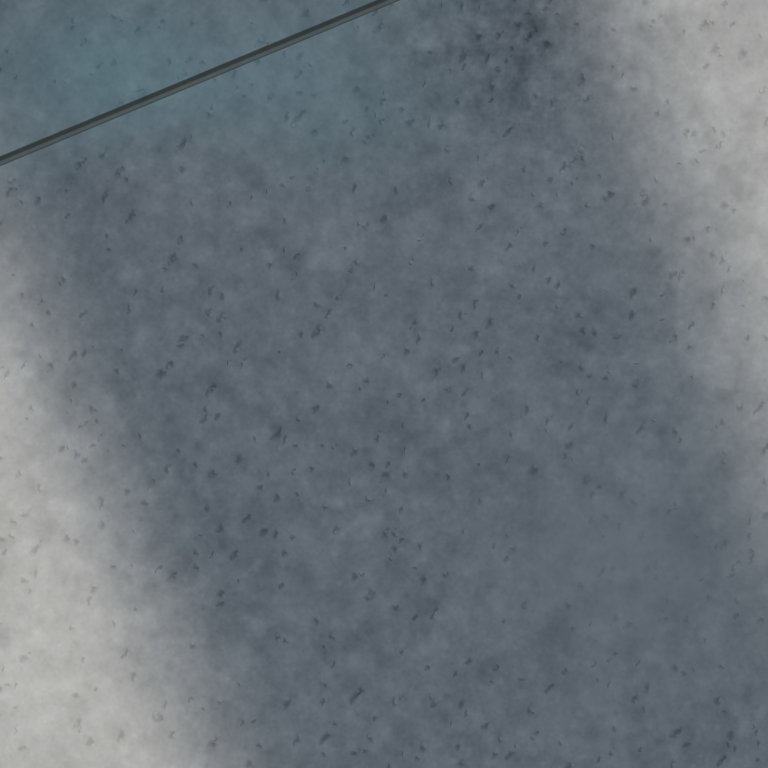
Reproduce this texture procedurally as a WebGL 2 fragment shader.

```glsl
#version 300 es
precision highp float;
// Weathered concrete slab under a broad diagonal shadow, crossed by a dark seam.
// Two soft penumbra lines mix lit and shaded tones; layers of cellular noise
// add the stains, the mottled grain and the small pits.

uniform vec2 u_resolution;
out vec4 fragColor;

// Palette
const vec3 SHADE = vec3(0.365, 0.398, 0.430);
const vec3 LIT = vec3(0.685, 0.685, 0.675);
const vec3 TEAL_STAIN = vec3(-0.005, 0.030, 0.032);
const vec3 SEAM_DARK = vec3(0.205, 0.230, 0.230);
const vec3 SEAM_FACE = vec3(0.300, 0.335, 0.345);

// Shadow edges: x = base + slope * y, then the penumbra from dark to lit
const vec2 LEFT_EDGE = vec2(0.350, -0.430);
const vec2 RIGHT_EDGE = vec2(1.080, -0.370);
const vec2 LEFT_PENUMBRA = vec2(-0.060, 0.185);
const vec2 RIGHT_PENUMBRA = vec2(-0.060, 0.210);
const float RIGHT_STRENGTH = 0.88;

// Seam line: y = base + slope * x
const vec2 SEAM = vec2(0.790, 0.415);
const float SEAM_HALF_WIDTH = 0.0058;

// Surface
const float GRAIN = 0.026;
const float STAIN = 0.014;
const float PIT_SCALE = 58.0;
const float PIT_DEPTH = 0.085;

vec3 hash3(vec2 p) {
    vec3 q = fract(p.xyx * vec3(0.1031, 0.1030, 0.0973));
    q += dot(q, q.yxz + 33.33);
    return fract((q.xxy + q.yzz) * q.zyx);
}

// Smooth cellular noise: every cell holds one soft blob of random sign
float cellNoise(vec2 p) {
    vec2 cell = floor(p);
    float sum = 0.0;
    for (int j = -1; j <= 1; j++) {
        for (int i = -1; i <= 1; i++) {
            vec2 id = cell + vec2(i, j);
            vec3 h = hash3(id);
            vec2 d = p - id - h.xy;
            float falloff = max(0.0, 1.0 - dot(d, d));
            sum += (h.z * 2.0 - 1.0) * falloff * falloff * falloff;
        }
    }
    return sum;
}

// Layered cellular noise, each layer turned against the last
float layeredCells(vec2 p, int layers) {
    float sum = 0.0, weight = 1.0;
    for (int i = 0; i < layers; i++) {
        sum += weight * cellNoise(p);
        p = mat2(1.55, 1.15, -1.15, 1.55) * p + 17.3;
        weight *= 0.78;
    }
    return sum;
}

// Sparse round pits of varied size
float pits(vec2 p) {
    vec2 cell = floor(p);
    float depth = 0.0;
    for (int j = -1; j <= 1; j++) {
        for (int i = -1; i <= 1; i++) {
            vec2 id = cell + vec2(i, j);
            vec3 h = hash3(id + 71.0);
            float radius = 0.18 + 0.25 * h.x;
            float d = length((p - id - h.xy) * vec2(1.0, 0.75));
            depth = max(depth, step(0.82, h.z) * smoothstep(radius, 0.0, d));
        }
    }
    return depth;
}

float blob(vec2 p, vec2 centre, vec2 size) {
    vec2 d = (p - centre) / size;
    return exp(-dot(d, d));
}

void main() {
    vec2 uv = gl_FragCoord.xy / u_resolution;
    float pixel = 1.0 / min(u_resolution.x, u_resolution.y);

    // Light either side of the shadow, its edges gently uneven
    float stain = layeredCells(uv * 5.0 + 3.0, 4);
    float wobble = 0.008 * stain;
    float left = LEFT_EDGE.x + LEFT_EDGE.y * uv.y - uv.x + wobble;
    float right = uv.x - RIGHT_EDGE.x - RIGHT_EDGE.y * uv.y + wobble;
    float light = smoothstep(LEFT_PENUMBRA.x, LEFT_PENUMBRA.y, left)
        + RIGHT_STRENGTH * smoothstep(RIGHT_PENUMBRA.x, RIGHT_PENUMBRA.y, right);
    vec3 color = mix(SHADE, LIT, clamp(light, 0.0, 1.0));

    // Broad stains: teal by the seam, dark at the upper middle
    float seamDist = (uv.y - SEAM.x - SEAM.y * uv.x) / length(vec2(1.0, SEAM.y));
    float nearSeam = blob(uv, vec2(0.42, 0.87), vec2(0.17, 0.09))
        + blob(uv, vec2(0.14, 0.91), vec2(0.13, 0.08)) + 0.5 * smoothstep(-0.09, 0.0, seamDist);
    color += TEAL_STAIN * nearSeam * (1.0 - light);
    float rough = blob(uv, vec2(0.66, 0.95), vec2(0.13, 0.15));
    color += STAIN * stain - 0.022 * rough;

    // Grain, calmer on the smooth lower right and by the seam
    float calm = blob(uv, vec2(0.83, 0.27), vec2(0.17, 0.15)) + 0.4 * nearSeam;
    float grain = layeredCells(uv * 34.0, 4);
    float grainAmount = GRAIN * (1.0 + 0.6 * rough) * (1.0 - 0.6 * min(calm, 1.0));
    color += grainAmount * grain;
    color -= PIT_DEPTH * pits(uv * PIT_SCALE + 0.3 * grain) * (1.0 - 0.7 * min(calm, 1.0));

    // Seam: dark groove with a paler lower face
    float groove = smoothstep(pixel, -pixel, abs(seamDist) - SEAM_HALF_WIDTH);
    float face = smoothstep(0.0015, -0.0015, seamDist) * smoothstep(-0.0060, -0.0035, seamDist);
    color = mix(color, mix(SEAM_DARK, SEAM_FACE, face) + 0.008 * grain, groove);

    fragColor = vec4(clamp(color, 0.0, 1.0), 1.0);
}
```
